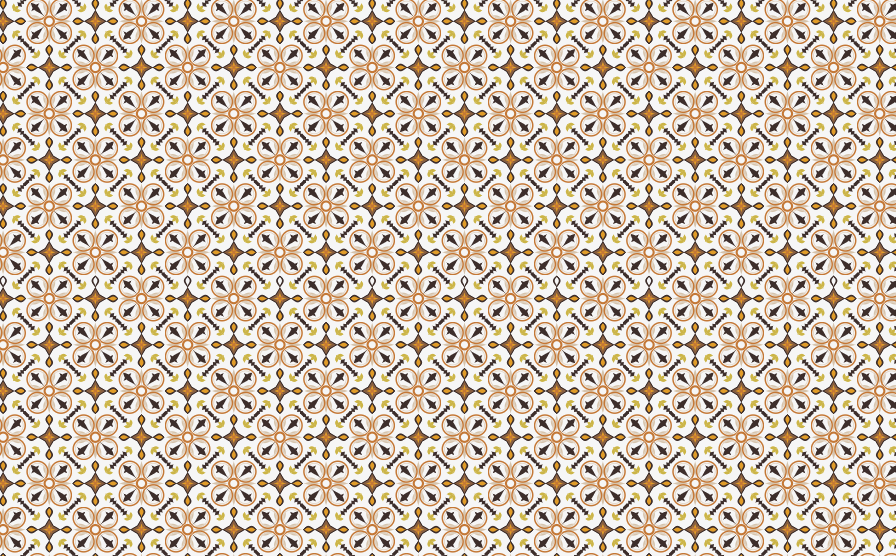
Give the GLSL for this pattern, as a WebGL 2 fragment shader.

```glsl
#version 300 es
precision highp float;
// Checkerboard of ornamental tiles: ringed quatrefoils alternating with diamond stars.

uniform vec2 u_resolution;
out vec4 fragColor;

const vec2 REPEATS = vec2(19.42, 12.03);  // cells across and down
const vec2 ORIGIN = vec2(0.067, 0.57);    // centre of cell (0, 0), in cells
const float PALE_ROW = 5.0;               // row whose upper drops lack gold
const float LINE = 0.016;                 // half width of the lobe outlines
const float LOBE_RADIUS = 0.225;
const float LOBE_OFFSET = 0.255;
const float RING_RADIUS = 0.10;
const float STAR_RADIUS = 0.25;
const float PI = 3.14159265;

const vec3 PAPER = vec3(0.965);
const vec3 BEIGE = vec3(0.84, 0.77, 0.68);
const vec3 DARK = vec3(0.24, 0.18, 0.17);
const vec3 BROWN = vec3(0.53, 0.37, 0.25);
const vec3 COPPER = vec3(0.77, 0.47, 0.21);
const vec3 GOLD = vec3(0.88, 0.61, 0.16);
const vec3 OLIVE = vec3(0.80, 0.71, 0.28);

float pixel;  // size of one pixel, in cells

void paint(inout vec3 base, vec3 ink, float d) {
    base = mix(base, ink, clamp(0.5 - d / pixel, 0.0, 1.0));
}

// Leaf along y from start to end; skew above 1 moves its widest part outwards.
float leaf(vec2 p, float start, float end, float halfWidth, float skew) {
    float t = clamp((p.y - start) / (end - start), 0.0, 1.0);
    float side = abs(p.x) - halfWidth * sin(PI * pow(t, skew));
    return max(side, max(start - p.y, p.y - end));
}

float diamond(vec2 p, vec2 size) {
    vec2 a = abs(p) / size;
    return (a.x + a.y - 1.0) * min(size.x, size.y) * 0.8;
}

// Diamond with slightly hollow sides.
float hollowDiamond(vec2 a, float radius) {
    return (a.x + a.y + 0.7 * min(a.x, a.y) - radius) * 0.65;
}

vec2 turn(vec2 p, float angle) {
    float c = cos(angle), s = sin(angle);
    return vec2(c * p.x - s * p.y, s * p.x + c * p.y);
}

void paintFlower(inout vec3 color, vec2 a, vec2 axial, vec2 diagonal) {
    // Beige fans between the lobes
    for (int i = -1; i <= 1; i++) {
        float spread = float(i);
        vec2 q = turn(axial, spread * 0.30);
        paint(color, BEIGE, leaf(q, 0.13, 0.47 - 0.05 * abs(spread), 0.032, 1.3));
    }
    // Lobe outlines with a pale inner line
    float lobe = length(a - LOBE_OFFSET) - LOBE_RADIUS;
    paint(color, mix(PAPER, BEIGE, 0.6), abs(lobe + 0.045) - LINE * 0.6);
    paint(color, COPPER, abs(lobe) - LINE);
    // Daggers with cross arms
    float blade = leaf(diagonal, 0.16, 0.56, 0.055, 1.6);
    float arms = leaf(vec2(diagonal.y - 0.43, diagonal.x), -0.115, 0.115, 0.035, 1.0);
    paint(color, DARK, min(blade, arms));
    // Central ring
    float radius = length(a);
    paint(color, PAPER, radius - RING_RADIUS - 0.03);
    paint(color, COPPER, abs(radius - RING_RADIUS) - 0.023);
}

void paintStar(inout vec3 color, vec2 a, vec2 axial, vec2 diagonal, bool pale) {
    // Small three-leaved sprigs on the diagonals
    for (int i = -1; i <= 1; i++) {
        float spread = float(i);
        vec2 q = turn(diagonal - vec2(0.0, 0.32), spread * 0.75);
        paint(color, OLIVE, leaf(q, 0.0, 0.155, 0.033, 1.2));
    }
    // Barbed chains running to the corners
    for (int i = 0; i < 3; i++) {
        float link = float(i);
        vec2 q = diagonal - vec2(0.0, 0.51 + 0.075 * link);
        paint(color, DARK, diamond(q, vec2(0.068 - 0.012 * link, 0.048)));
    }
    // Drops on the axes
    paint(color, DARK, leaf(axial, 0.23, 0.50, 0.082, 1.25));
    paint(color, pale ? PAPER : GOLD, leaf(axial, 0.28, 0.465, 0.044, 1.25));
    // Hollow-sided centre with a gold star
    paint(color, DARK, hollowDiamond(a, STAR_RADIUS));
    paint(color, BROWN, hollowDiamond(a, STAR_RADIUS - 0.045));
    paint(color, GOLD, leaf(axial, -0.12, 0.12, 0.032, 1.0));
    paint(color, COPPER, leaf(diagonal, -0.10, 0.10, 0.022, 1.0));
}

void main() {
    pixel = REPEATS.y / u_resolution.y;
    vec2 grid = gl_FragCoord.xy / u_resolution * REPEATS - ORIGIN;
    vec2 cell = floor(grid + 0.5);
    vec2 p = grid - cell;

    // Fold the cell onto its axes and diagonals
    vec2 a = abs(p);
    vec2 axial = vec2(min(a.x, a.y), max(a.x, a.y));
    vec2 diagonal = vec2(a.x - a.y, a.x + a.y) * 0.7071;

    vec3 color = PAPER;
    if (mod(cell.x + cell.y, 2.0) < 0.5) {
        paintFlower(color, a, axial, diagonal);
    } else {
        bool pale = cell.y == PALE_ROW && p.y > a.x;
        paintStar(color, a, axial, diagonal, pale);
    }
    // Knots where four cells meet
    paint(color, DARK, diamond(a - 0.5, vec2(0.05)));
    fragColor = vec4(color, 1.0);
}
```
